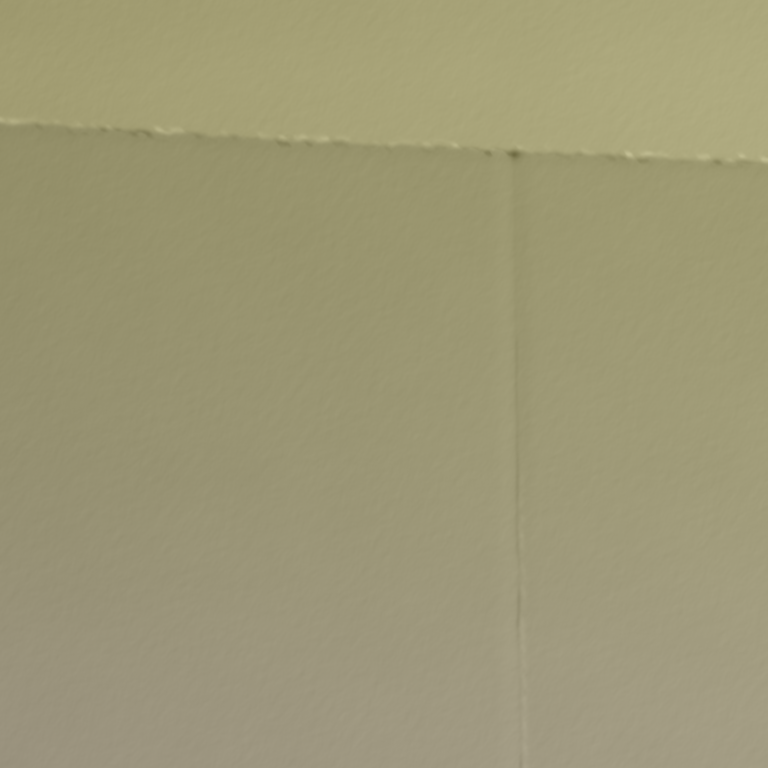
Give the GLSL for this texture, as a Shadertoy shader.

```glsl
// Painted plaster: a lit upper band meets a shaded wall along a rough ridge,
// with a faint vertical crease below it. Smooth colour gradients carry the
// light; embossed value noise gives the grain and the chipped edges.
#define GRAIN_SCALE 95.0
#define GRAIN_RELIEF 0.030
#define MOTTLE_AMOUNT 0.012
#define RIDGE_WIDTH 0.0050
#define RIDGE_LIGHT 0.085
#define RIDGE_SHADE 0.075
#define CREASE_SHADE 0.035
#define LIGHT_STEP vec2(-0.0020, 0.0026)

float hash(vec2 p) {
    vec3 q = fract(vec3(p.xyx) * 0.1031);
    q += dot(q, q.yzx + 33.33);
    return fract((q.x + q.y) * q.z);
}

float noise(vec2 p) {
    vec2 cell = floor(p), f = fract(p);
    f = f * f * (3.0 - 2.0 * f);
    float low = mix(hash(cell), hash(cell + vec2(1, 0)), f.x);
    float high = mix(hash(cell + vec2(0, 1)), hash(cell + vec2(1, 1)), f.x);
    return mix(low, high, f.y);
}

float fbm(vec2 p) {
    float sum = 0.0, weight = 0.5;
    for (int i = 0; i < 4; i++) {
        sum += weight * noise(p);
        p = mat2(0.8, -0.6, 0.6, 0.8) * p * 2.03 + 17.3;
        weight *= 0.5;
    }
    return sum;
}

// Surface height, with grains stretched along a falling diagonal.
float plasterHeight(vec2 p) {
    vec2 q = mat2(0.80, 0.60, -0.60, 0.80) * p;
    return fbm(q * vec2(1.25, 0.85) * GRAIN_SCALE);
}

float bell(float d, float width) {
    return exp(-d * d / (width * width));
}

vec3 upperBand(vec2 uv) {
    vec3 col = mix(vec3(0.632, 0.612, 0.445), vec3(0.685, 0.668, 0.500), uv.x);
    return col - 0.012 * smoothstep(0.88, 1.0, uv.y);
}

vec3 lowerWall(vec2 uv) {
    vec3 top = mix(vec3(0.577, 0.560, 0.410), vec3(0.622, 0.606, 0.445), uv.x);
    vec3 middle = mix(vec3(0.582, 0.562, 0.438), vec3(0.632, 0.614, 0.474), uv.x);
    vec3 bottom = mix(vec3(0.604, 0.574, 0.496), vec3(0.640, 0.614, 0.518), uv.x);
    vec3 col = mix(bottom, middle, smoothstep(-0.05, 0.48, uv.y));
    return mix(col, top, smoothstep(0.35, 0.82, uv.y));
}

void mainImage(out vec4 fragColor, in vec2 fragCoord) {
    vec2 uv = fragCoord / iResolution.xy;
    float pixel = 1.0 / iResolution.y;

    // Ridge between the two planes, sagging gently to the right.
    float ridgeY = 0.841 - 0.064 * uv.x + 0.012 * uv.x * uv.x;
    ridgeY += 0.004 * (noise(vec2(uv.x * 65.0, 4.0)) - 0.5);
    float above = uv.y - ridgeY;
    float band = smoothstep(-0.003 - pixel, 0.003 + pixel, above);
    vec3 col = mix(lowerWall(uv), upperBand(uv), band);

    // Broad mottling and fine relief.
    col += MOTTLE_AMOUNT * (fbm(uv * 13.0) - 0.47);
    float relief = plasterHeight(uv) - plasterHeight(uv + LIGHT_STEP);
    col += GRAIN_RELIEF * relief;

    // Sparse chips along the ridge: lit above, shaded beneath.
    float patches = smoothstep(0.25, 0.75, noise(vec2(uv.x * 17.0, 9.0)));
    float chips = noise(vec2(uv.x * 110.0 + uv.y * 70.0, uv.y * 90.0));
    float lit = smoothstep(0.35, 0.95, chips) * (0.35 + 0.65 * patches);
    float dark = smoothstep(0.45, 0.95, 1.0 - chips) * (0.3 + 0.7 * patches);
    col += RIDGE_LIGHT * lit * bell(above - 0.003, RIDGE_WIDTH);
    col -= RIDGE_SHADE * dark * bell(above + 0.004, RIDGE_WIDTH);
    col -= 0.010 * bell(above + 0.008, 0.012);

    // Vertical crease: soft shadow to the right, broken dark line within.
    float creaseX = 0.677 - 0.010 * uv.y;
    creaseX += 0.003 * (noise(vec2(uv.y * 38.0, 2.0)) - 0.5);
    float side = uv.x - creaseX;
    float below = 1.0 - band;
    float broken = smoothstep(0.35, 0.85, noise(vec2(uv.y * 24.0, 31.0)));
    float lowerPart = 1.0 - smoothstep(0.34, 0.44, uv.y);
    float line = broken * mix(0.45, 1.0, lowerPart);
    col -= below * CREASE_SHADE * (0.25 + line) * bell(side, 0.0028);
    col -= below * 0.014 * bell(side - 0.007, 0.013) * smoothstep(0.1, 0.5, uv.y);
    col += below * 0.012 * bell(side + 0.012, 0.014);
    col += below * 0.030 * lowerPart * chips * bell(side - 0.006, 0.004);

    // Small dent where the crease meets the ridge.
    vec2 dent = vec2(uv.x - 0.670, above + 0.005);
    col -= 0.09 * bell(length(dent * vec2(1.0, 0.8)), 0.006);

    fragColor = vec4(clamp(col, 0.0, 1.0), 1.0);
}
```
